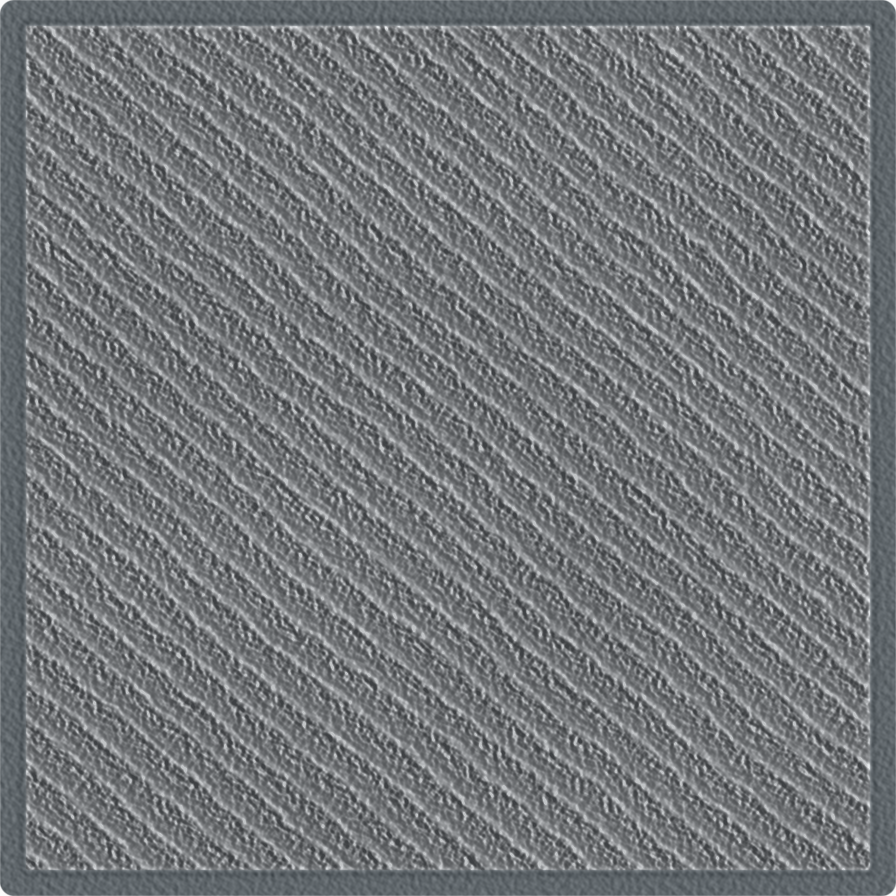
Write a Shadertoy shader that draws this texture.

```glsl
// Square grey rubber-backed mat: wavy diagonal ribs with rough pile inside a plain raised border.

#define RIBS vec2(18.2, 21.3)      // ribs across and up the canvas
#define RIB_OFFSET 0.3             // shift of the ribs, in repeats
#define CREST_WIDTH 0.085          // crest half width, in repeats
#define WAVINESS 0.25              // sideways drift of the ribs
#define GRAIN_SCALE 155.0          // pile cells across the canvas
#define GRAIN_DEPTH 0.33           // contrast of the pile
#define BORDER 0.029               // border width
#define CORNER 0.016               // outer corner radius
#define PILE_TONE 0.437
#define PILE_TINT vec3(-0.009, 0.001, 0.011)
#define BORDER_COLOR vec3(0.375, 0.402, 0.420)
#define BACKDROP vec3(0.98)

const float TAU = 6.28318;

vec2 randomGradient(vec2 cell) {
    vec3 q = fract(cell.xyx * vec3(0.1031, 0.1030, 0.0973));
    q += dot(q, q.yzx + 33.33);
    float angle = TAU * fract((q.x + q.y) * q.z);
    return vec2(cos(angle), sin(angle));
}

float gradientNoise(vec2 p) {
    vec2 i = floor(p), f = fract(p);
    vec2 u = f * f * f * (f * (f * 6.0 - 15.0) + 10.0);
    vec2 e = vec2(1.0, 0.0);
    float a = dot(randomGradient(i), f);
    float b = dot(randomGradient(i + e.xy), f - e.xy);
    float c = dot(randomGradient(i + e.yx), f - e.yx);
    float d = dot(randomGradient(i + e.xx), f - e.xx);
    return mix(mix(a, b, u.x), mix(c, d, u.x), u.y);
}

// Noise lit from one side, so that it reads as relief
float embossedNoise(vec2 p) {
    return gradientNoise(p) - gradientNoise(p + vec2(0.30, 0.46));
}

float roundedBox(vec2 p, float halfSize, float radius) {
    vec2 q = abs(p) - halfSize + radius;
    return length(max(q, 0.0)) + min(max(q.x, q.y), 0.0) - radius;
}

float bump(float x, float width) {
    return exp(-x * x / (width * width));
}

float pileTone(vec2 uv, float grain) {
    // Diagonal ribs, bent by broad and fine noise
    float bend = gradientNoise(uv * 5.0 + 3.0)
               + 0.60 * gradientNoise(uv * 20.0 + 11.0)
               + 0.28 * gradientNoise(uv * 55.0);
    float phase = dot(uv, RIBS) + RIB_OFFSET + WAVINESS * bend;
    float d = fract(phase + 0.5) - 0.5;

    // Bright crest, shaded flank, and a rough band between crests
    float wear = 1.0 + 0.6 * gradientNoise(uv * 38.0 + 7.0);
    float crest = bump(d, CREST_WIDTH) * wear;
    float flank = bump(d + 0.18, 0.10);
    float rough = 0.5 + 0.5 * cos(TAU * (d + 0.32));

    float tone = PILE_TONE + 0.20 * crest - 0.06 * flank;
    tone += GRAIN_DEPTH * mix(0.55, 1.2, rough) * (grain + 0.5 * grain * grain);
    return tone + 0.02 * gradientNoise(uv * 4.0 + 19.0);
}

void mainImage(out vec4 fragColor, in vec2 fragCoord) {
    vec2 uv = fragCoord / iResolution.xy;
    vec2 centered = uv - 0.5;
    float pixel = 1.0 / min(iResolution.x, iResolution.y);

    // Grain in coordinates along and across the ribs
    vec2 across = normalize(RIBS);
    vec2 along = vec2(across.y, -across.x);
    vec2 fiber = GRAIN_SCALE * vec2(0.9 * dot(uv, along), dot(uv, across));
    float grain = embossedNoise(fiber + 200.0)
                + 0.55 * embossedNoise(fiber * 1.6 + 440.0);

    // Pile and border
    float inner = roundedBox(centered, 0.5 - BORDER, 0.002);
    vec3 pile = clamp(pileTone(uv, grain), 0.25, 0.77) + PILE_TINT;
    vec3 border = BORDER_COLOR + 0.09 * grain;
    vec3 color = mix(pile, border, smoothstep(-pixel, pixel, inner));

    // Lit seam, stronger on the top and right, with a thin shadow outside it
    float lit = mix(0.5, 1.0, smoothstep(-0.1, 0.1, centered.x + centered.y));
    float seamWear = 1.0 + 0.8 * gradientNoise(uv * 30.0 + 5.0);
    color += 0.16 * lit * seamWear * bump(inner + 0.001, 0.0024);
    color -= 0.05 * bump(inner - 0.005, 0.003);

    // Rounded outer corners
    float outer = roundedBox(centered, 0.5, CORNER);
    color = mix(color, BACKDROP, smoothstep(-pixel, pixel, outer));

    fragColor = vec4(clamp(color, 0.0, 1.0), 1.0);
}
```
